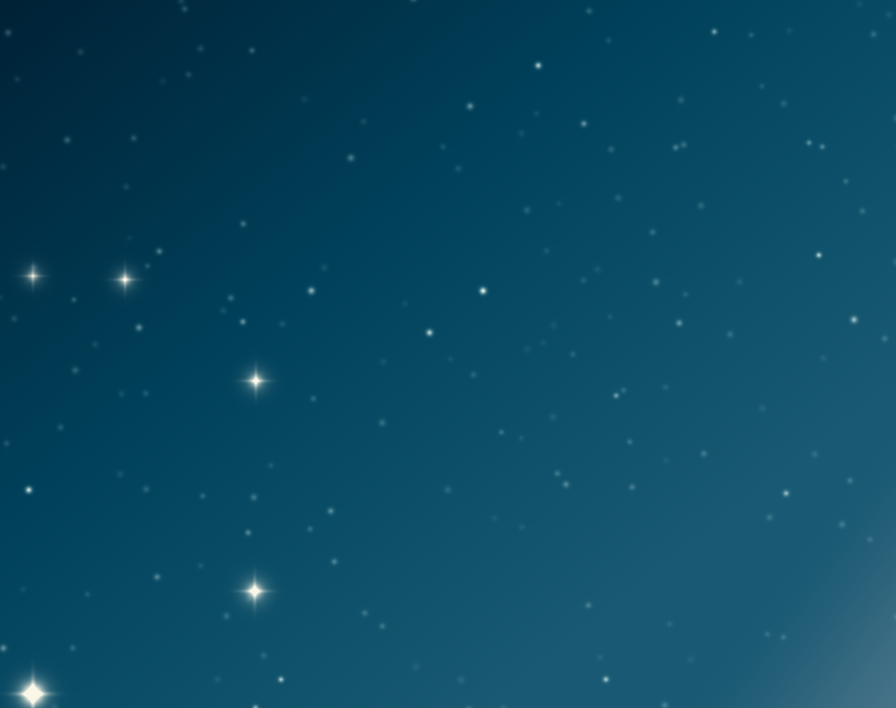
Write a WebGL 2 fragment shader that draws this texture.

```glsl
#version 300 es
precision highp float;

uniform vec2 u_resolution;
out vec4 fragColor;

// Integer hash giving three values in 0..1 per cell
vec3 hash3(ivec2 cell, uint seed) {
    uvec3 v = uvec3(uint(cell.x + 512), uint(cell.y + 512), seed);
    v = v * 1664525u + 1013904223u;
    v.x += v.y * v.z; v.y += v.z * v.x; v.z += v.x * v.y;
    v ^= v >> 16u;
    v.x += v.y * v.z; v.y += v.z * v.x; v.z += v.x * v.y;
    return vec3(v >> 8u) / 16777216.0;
}

float ramp(float lo, float hi, float x) {
    return clamp((x - lo) / (hi - lo), 0.0, 1.0);
}

float softDot(vec2 d, float radius) {
    return exp(-dot(d, d) / (radius * radius));
}

// Diagonal night gradient, dark at the upper left
vec3 skyColor(float t) {
    vec3 c = mix(vec3(0.0, 0.13, 0.21), vec3(0.0, 0.25, 0.35), ramp(0.0, 0.36, t));
    c = mix(c, vec3(0.04, 0.30, 0.40), ramp(0.36, 0.55, t));
    return mix(c, vec3(0.10, 0.35, 0.45), ramp(0.55, 0.78, t));
}

// Pale haze in the lower right corner
float hazeAmount(vec2 p, float aspect) {
    vec2 fromCorner = p - vec2(aspect, 0.0);
    return smoothstep(-0.25, 0.05, dot(fromCorner, vec2(0.8, -0.6)));
}

// Jittered grid of small stars, mostly faint
float starField(vec2 p, float cellSize, float density, uint seed) {
    vec2 g = p / cellSize;
    ivec2 home = ivec2(floor(g));
    float light = 0.0;
    for (int y = -1; y <= 1; y++) {
        for (int x = -1; x <= 1; x++) {
            ivec2 cell = home + ivec2(x, y);
            vec3 place = hash3(cell, seed);
            vec3 look = hash3(cell, seed + 7u);
            vec2 d = (g - vec2(cell) - place.xy) * cellSize;
            float brightness = 0.08 + 0.27 * look.x + 0.65 * pow(look.x, 12.0);
            float radius = 0.0038 + 0.0012 * look.y;
            light += step(place.z, density) * brightness * softDot(d, radius);
        }
    }
    return min(light, 1.0);
}

// Bright core with a halo and four short spikes
float glowStar(vec2 d, float flux) {
    float core = softDot(d, 0.006 + 0.007 * flux * flux);
    float halo = 0.40 * softDot(d, 0.012 + 0.012 * flux);
    float reach = 0.010 + 0.015 * flux;
    float spikes = softDot(d * vec2(1.0, 8.0), reach) + softDot(d * vec2(8.0, 1.0), reach);
    return min(flux * (core + halo + 0.45 * spikes), 1.0);
}

// Large stars strung along a hooked arc, fading upward
float glowArc(vec2 p, vec2 center, float radius) {
    float light = 0.0;
    for (int i = 0; i < 5; i++) {
        float k = float(i) / 4.0;
        float angle = 1.75 * (1.0 - 2.0 * pow(1.0 - k, 1.5));
        vec2 star = center + radius * vec2(cos(angle), sin(angle));
        light = max(light, glowStar(p - star, mix(1.0, 0.42, sqrt(k))));
    }
    return light;
}

void main() {
    vec2 uv = gl_FragCoord.xy / u_resolution;
    vec2 p = gl_FragCoord.xy / u_resolution.y;
    float aspect = u_resolution.x / u_resolution.y;

    vec3 color = skyColor(0.5 * (uv.x + 1.0 - uv.y));
    color = mix(color, vec3(0.31, 0.47, 0.55), 0.9 * hazeAmount(p, aspect));

    float stars = starField(p, 0.064, 0.5, 3u);
    vec3 starTint = mix(vec3(0.55, 0.78, 0.82), vec3(0.97, 0.98, 0.94), stars);
    color = mix(color, starTint, stars);

    float glow = glowArc(p, vec2(0.10, 0.315), 0.30);
    color = mix(color, vec3(0.98, 0.97, 0.91), glow);

    fragColor = vec4(color, 1.0);
}
```
